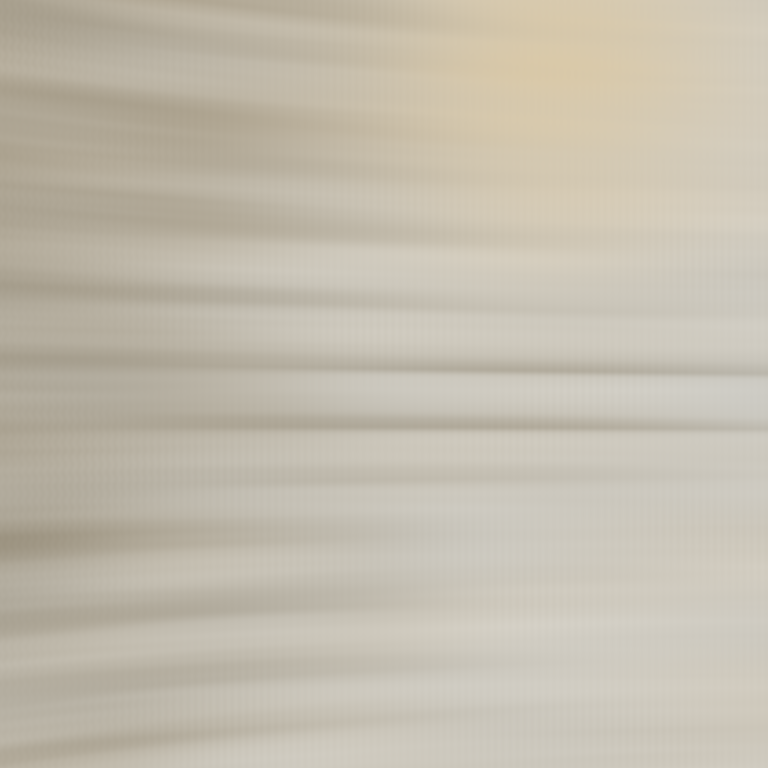
This background is drawn by a Shadertoy shader. Its source:

```glsl
// Pale draped cloth in soft focus: long shallow folds fan out to the left over a
// left-to-right tone ramp, with a warm glow near the top and faint fine ribbing.
// Folds come from a jittered loop, smears from stretched gradient noise.
#define SHADE vec3(0.650, 0.620, 0.555)
#define CLOTH vec3(0.828, 0.812, 0.772)
#define GLOW vec3(0.850, 0.785, 0.655)
#define GLOW_POS vec2(0.72, 0.93)
#define AXIS_Y 0.49
#define FAN 0.32
#define FOLD_GAP 0.087
#define FOLD_DEPTH 0.62
#define STREAK 0.36
#define RIBS 105.0
#define RIB_DEPTH 0.028

float hash1(float n) {
    return fract(sin(n * 127.1 + 3.7) * 4375.85);
}

vec2 gradientAt(vec2 cell) {
    float angle = 6.2832 * fract(sin(dot(cell, vec2(127.1, 311.7))) * 4375.85);
    return vec2(cos(angle), sin(angle));
}

// Gradient noise, roughly -0.7 to 0.7
float gradientNoise(vec2 p) {
    vec2 i = floor(p), f = fract(p);
    vec2 u = f * f * f * (f * (f * 6.0 - 15.0) + 10.0);
    vec2 e = vec2(0.0, 1.0);
    float a = dot(gradientAt(i), f);
    float b = dot(gradientAt(i + e.yx), f - e.yx);
    float c = dot(gradientAt(i + e.xy), f - e.xy);
    float d = dot(gradientAt(i + e.yy), f - e.yy);
    return mix(mix(a, b, u.x), mix(c, d, u.x), u.y);
}

// Height across the folds, straightened so that each fold is level
float fanHeight(vec2 p) {
    float spread = 1.0 + FAN * p.x * (1.0 - 0.4 * p.x);
    return (p.y - AXIS_Y) * spread + 0.012 * p.x;
}

// Summed darkness of the folds; the central ones are finer and deeper
float folds(float x, float v) {
    float dark = 0.0;
    for (int i = -7; i <= 7; i++) {
        float n = float(i);
        float focus = exp(-pow((n + 0.5) * FOLD_GAP / 0.1, 2.0));
        float jitter = (hash1(n + 20.0) - 0.5) * 0.035 * (1.0 - focus);
        float d = v - (n + 0.5) * FOLD_GAP - jitter;
        float width = mix(0.013, 0.0065, focus) * (1.15 - 0.3 * x);
        width *= mix(1.0, 2.0, smoothstep(-0.004, 0.012, d));
        float middle = mix(0.15 + 0.35 * hash1(n + 51.0), 0.68, focus);
        float reach = mix(0.36, 0.50, focus);
        float along = exp(-pow((x - middle) / reach, 2.0));
        float depth = FOLD_DEPTH * mix(0.28 + 0.22 * hash1(n + 83.0), 1.0, focus);
        dark += depth * along * exp(-d * d / (width * width));
        // Wide soft shadow above each crease
        dark += 0.2 * depth * along * exp(-pow((d - 0.018) / 0.026, 2.0));
    }
    return dark;
}

void mainImage(out vec4 fragColor, in vec2 fragCoord) {
    vec2 p = fragCoord / iResolution.xy;
    float v = fanHeight(p);

    // Broad tone: dim on the left, lighter along the lower edge
    float bend = 0.20 * smoothstep(0.24, 0.04, p.y) - 0.07 * smoothstep(0.55, 0.9, p.y);
    bend += 0.16 * gradientNoise(vec2(p.x * 3.0 + 4.0, p.y * 4.0));
    float tone = 0.11 + 0.80 * smoothstep(-0.25, 0.70, p.x + bend);

    // Stretched smears, strongest on the left and upper side
    float smear = gradientNoise(vec2(p.x * 1.7 + 9.0, v * 13.0));
    smear += 0.5 * gradientNoise(vec2(p.x * 2.2 + 31.0, v * 34.0));
    smear += 0.22 * gradientNoise(vec2(p.x * 3.0 + 57.0, v * 80.0));
    float smearGain = mix(1.0, 0.42, smoothstep(0.0, 0.65, p.x));
    tone += STREAK * smearGain * smear - folds(p.x, v);

    // Fine vertical ribbing, broken into patches
    float patches = 0.6 + 0.8 * gradientNoise(p * vec2(5.0, 9.0) + 70.0);
    float wobble = 0.9 * sin(p.y * 330.0) * smoothstep(0.35, 0.0, p.x);
    tone += RIB_DEPTH * patches * sin(6.2832 * RIBS * p.x + wobble);

    // Colour: cloth ramp, warm glow, then slight warm and cool drifts
    vec3 color = mix(SHADE, CLOTH, clamp(tone, -0.25, 1.06));
    vec2 g = (p - GLOW_POS) / vec2(0.23, 0.22);
    float glow = exp(-dot(g, g)) * (0.72 + 0.2 * smear);
    color = mix(color, GLOW, clamp(glow, 0.0, 1.0));
    float drift = gradientNoise(vec2(p.x * 2.5 + 13.0, v * 9.0));
    drift += 0.7 * smoothstep(0.55, 0.8, p.y) - 0.6 * exp(-pow(v / 0.13, 2.0)) * p.x;
    color += drift * vec3(0.010, 0.001, -0.012);

    fragColor = vec4(color, 1.0);
}
```
